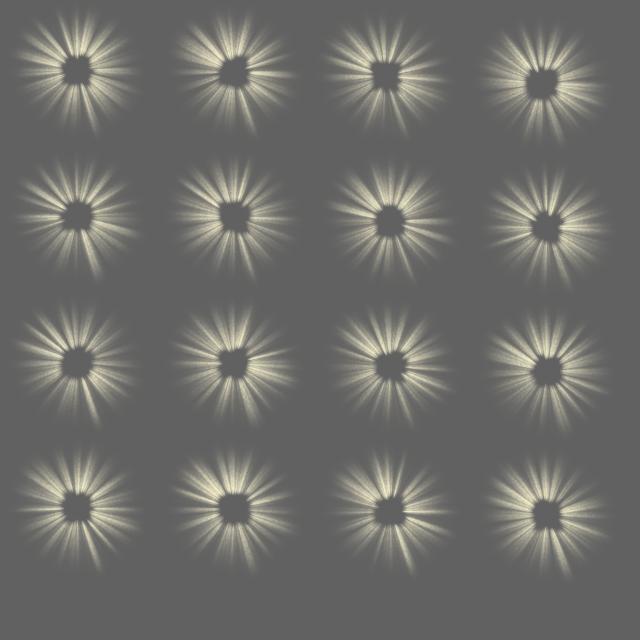
Reproduce this pattern procedurally as a three.js fragment shader.

```glsl
varying vec2 vUv;

const float TAU = 6.2831853;
const float COUNT = 4.0;
const int RAYS = 20;
const vec2 PITCH = vec2(0.2446, 0.228);
const vec2 FIRST = vec2(0.121, 0.206);
const vec3 GREY = vec3(0.38);
const vec3 CREAM = vec3(0.99, 0.965, 0.82);

float hash(vec2 p) {
  vec3 q = fract(vec3(p.xyx) * vec3(0.1031, 0.1030, 0.0973));
  q += dot(q, q.yzx + 33.33);
  return fract((q.x + q.y) * q.z);
}

// Soft bump around a direction, wrapping at a full turn
float lobe(float angle, float center, float width) {
  float d = mod(angle - center + 0.5 * TAU, TAU) - 0.5 * TAU;
  return exp(-d * d / (width * width));
}

// Rays stretch furthest to the upper left, the right and below
float reachAt(float angle) {
  return 0.049 + 0.020 * lobe(angle, -1.257, 0.22)
               + 0.014 * lobe(angle, -0.3, 0.28)
               + 0.013 * lobe(angle, 2.6, 0.5);
}

// Grid drift: columns sink to the right, the top row leans left
vec2 burstCenter(vec2 id) {
  vec2 drift = vec2(-0.008 * step(1.5, id.x) * step(2.5, id.y),
                    -0.0012 * id.x * id.x * (1.0 + 0.3 * id.y));
  return FIRST + id * PITCH + drift;
}

// Fine dark and light threads inside the rays
float streaks(float angle, float seed) {
  return 1.0 + 0.20 * sin(37.0 * angle + 6.0 * seed)
             + 0.16 * sin(61.0 * angle - 9.0 * seed);
}

float burst(vec2 p, vec2 id) {
  float r = length(p);
  float angle = atan(p.y, p.x + 1e-6);
  float squareR = mix(r, 1.1 * max(abs(p.x), abs(p.y)), 0.55);
  float seed = hash(id + 3.7);
  float taper = mix(1.15, 0.75, smoothstep(0.025, 0.09, r));
  float light = 0.10 * smoothstep(0.020, 0.036, squareR);

  for (int i = 0; i < RAYS; i++) {
    float k = float(i);
    vec2 key = vec2(k * 7.0 + 1.0, id.x * 13.0 + id.y * 31.0 + 5.0);
    float shared = hash(vec2(k, 19.0));
    float jitter = 0.5 * (shared - 0.5) + 0.25 * (hash(key) - 0.5);
    float center = (k + jitter) * TAU / float(RAYS);
    float width = mix(0.065, 0.145, hash(key + 41.0)) * taper;
    float gain = 0.3 + 1.7 * mix(shared, hash(key + 83.0), 0.7);
    gain *= 0.85 + 0.25 * sin(center + 0.3);
    float inner = mix(0.016, 0.025, hash(key + 127.0));
    float opening = smoothstep(inner, inner + 0.013, squareR);
    light += gain * opening * lobe(angle, center, width);
  }

  float reach = reachAt(angle);
  float falloff = exp(-r * r / (reach * reach));
  float limit = 1.0 - smoothstep(0.075, 0.120, r);
  return light * falloff * limit * streaks(angle, seed);
}

void main() {
  // Nearest burst in the four by four grid
  float column = clamp(floor(vUv.x / PITCH.x), 0.0, COUNT - 1.0);
  float lowered = vUv.y + 0.0015 * column * column;
  float row = floor((lowered - FIRST.y) / PITCH.y + 0.5);
  vec2 id = vec2(column, clamp(row, 0.0, COUNT - 1.0));

  float light = burst(vUv - burstCenter(id), id);

  // Speckled grain only where light falls
  light *= 0.86 + 0.28 * hash(floor(vUv * 384.0));
  float glow = 1.0 - exp(-1.6 * light);
  gl_FragColor = vec4(mix(GREY, CREAM, glow), 1.0);
}
```
